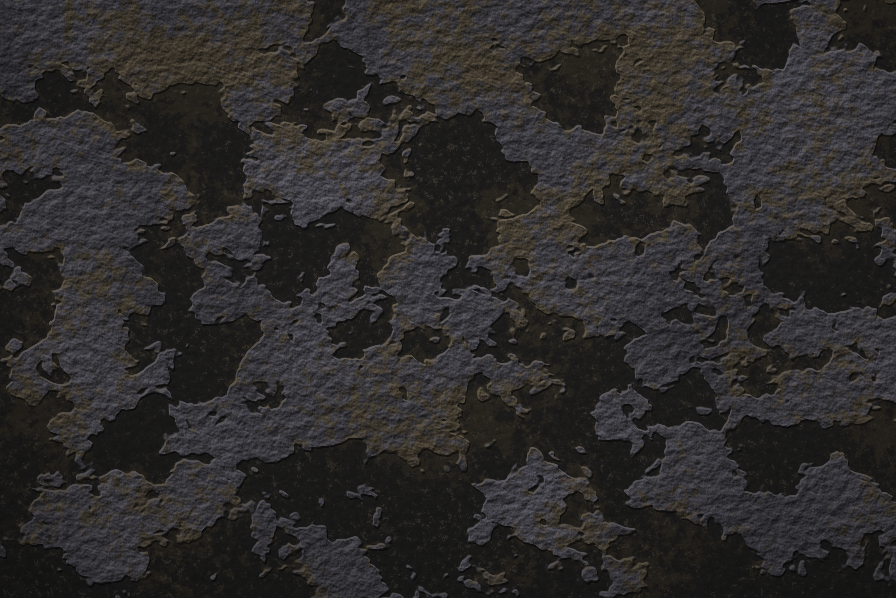
Give the GLSL for this texture, as a WebGL 1 fragment shader.

```glsl
precision highp float;
// Weathered dark wall: blue-grey paint flaking off black ground, with olive rust.
uniform vec2 u_resolution;

const vec3 GROUND = vec3(0.104, 0.101, 0.099);
const vec3 PAINT = vec3(0.212, 0.208, 0.230);
const vec3 RUST = vec3(0.245, 0.212, 0.148);
const vec3 RIM = vec3(0.42, 0.39, 0.35);

vec2 hash2(vec2 cell) {
  vec2 q = vec2(dot(cell, vec2(127.1, 311.7)), dot(cell, vec2(269.5, 183.3)));
  return fract(sin(q) * 43758.55);
}

float cornerSlope(vec2 cell, vec2 corner, vec2 f) {
  float angle = 6.2832 * hash2(cell + corner).x;
  return dot(vec2(cos(angle), sin(angle)), f - corner);
}

// Gradient noise, roughly -0.7 to 0.7
float gradientNoise(vec2 p) {
  vec2 cell = floor(p);
  vec2 f = fract(p);
  vec2 u = f * f * f * (f * (f * 6.0 - 15.0) + 10.0);
  float low = mix(cornerSlope(cell, vec2(0.0), f), cornerSlope(cell, vec2(1.0, 0.0), f), u.x);
  float high = mix(cornerSlope(cell, vec2(0.0, 1.0), f), cornerSlope(cell, vec2(1.0), f), u.x);
  return mix(low, high, u.y);
}

float fbm(vec2 p, float gain) {
  float sum = 0.0;
  float amplitude = 1.0;
  for (int i = 0; i < 5; i++) {
    sum += amplitude * gradientNoise(p);
    p = mat2(1.6, 1.2, -1.2, 1.6) * p + 7.3;
    amplitude *= gain;
  }
  return sum;
}

// Distance to the nearest scattered point, giving creased plates
float cellDistance(vec2 p) {
  vec2 cell = floor(p);
  float nearest = 4.0;
  for (int y = -1; y <= 1; y++) {
    for (int x = -1; x <= 1; x++) {
      vec2 neighbour = cell + vec2(float(x), float(y));
      vec2 offset = neighbour + hash2(neighbour) - p;
      nearest = min(nearest, dot(offset, offset));
    }
  }
  return sqrt(nearest);
}

// Positive where paint survives; more of it towards the top
float paintField(vec2 p) {
  vec2 warp = 0.022 * vec2(gradientNoise(p * 13.0), gradientNoise(p * 13.0 + 31.0));
  float patches = fbm((p + warp) * vec2(5.0, 6.0) + 3.7, 0.6);
  float plates = 0.26 * (0.42 - cellDistance((p + warp) * vec2(30.0, 38.0)));
  return patches + plates + 0.36 * (p.y - 0.5) + 0.055;
}

float paintCoat(float field) {
  return smoothstep(-0.03, 0.035, field);
}

float surfaceHeight(vec2 p, float coat) {
  float pebbles = fbm(p * vec2(42.0, 54.0), 0.6);
  return coat * (0.6 + 0.55 * pebbles) + 0.12 * pebbles;
}

// Positive on slopes that face the light
float reliefLight(vec2 p, float coat, vec2 toLight) {
  vec2 q = p + toLight;
  return surfaceHeight(p, coat) - surfaceHeight(q, paintCoat(paintField(q)));
}

// Rust gathers along flake borders and in the upper half
float rustAmount(vec2 p, float field) {
  float border = exp(-18.0 * field * field);
  float regions = fbm(p * 5.0 + 19.0, 0.6) + 0.4 * (p.y - 0.55);
  float grains = fbm(p * 48.0 + 5.0, 0.75);
  return smoothstep(0.02, 0.5, regions + 0.30 * border + 0.65 * grains - 0.10);
}

vec3 groundColor(vec2 p) {
  float grit = fbm(p * 75.0, 0.8);
  float specks = smoothstep(0.42, 0.85, grit + 0.4 * gradientNoise(p * 6.0));
  return GROUND * (1.0 + 0.14 * grit) + 0.3 * specks * RUST;
}

vec3 paintColor(vec2 p) {
  float tone = 1.04 + 0.28 * fbm(p * 3.0 + 11.0, 0.5) + 0.10 * fbm(p * 90.0, 0.7);
  return PAINT * tone;
}

void main() {
  vec2 uv = gl_FragCoord.xy / u_resolution;
  vec2 p = gl_FragCoord.xy / u_resolution.y;

  float field = paintField(p);
  float coat = paintCoat(field);
  float light = reliefLight(p, coat, vec2(-0.0014, 0.0027));
  float rust = rustAmount(p, field);

  // Layers: ground, paint, rust
  vec3 color = mix(groundColor(p), paintColor(p), coat);
  color = mix(color, RUST, rust * mix(0.32, 0.72, coat));

  // Relief shading and bright lifted rims
  color *= 1.0 + clamp(1.5 * light, -0.5, 0.45);
  color = mix(color, RIM, 0.55 * smoothstep(0.14, 0.6, light) * (0.35 + 0.65 * uv.y));

  // Light falls off towards the corners
  vec2 fromCentre = uv - vec2(0.54, 0.6);
  color *= 1.06 - 0.5 * dot(fromCentre, fromCentre);
  gl_FragColor = vec4(color, 1.0);
}
```
